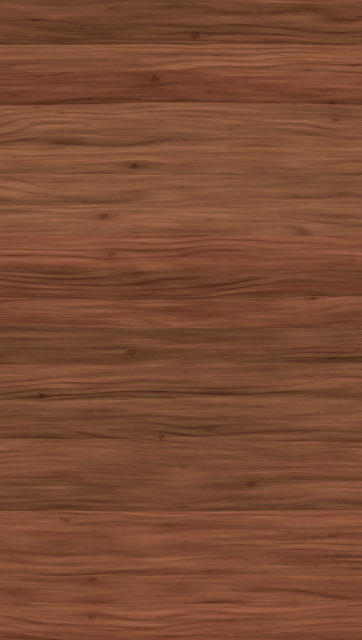
A Shadertoy shader for this texture:

```glsl
#define STRIPS 19.0
#define KNOTS 14
#define RINGS 78.0
#define RING_WAVE 3.2
#define RING_DEPTH 0.62
#define FIBRE_DEPTH 0.62
#define STRIP_CONTRAST 0.75
#define MID_BROWN vec3(0.490, 0.296, 0.204)
#define TONE_STEP vec3(0.140, 0.108, 0.083)
#define RED_SHIFT vec3(0.022, -0.012, -0.006)

float hash(vec2 p) {
    vec3 q = fract(p.xyx * vec3(0.1031, 0.1030, 0.0973));
    q += dot(q, q.yzx + 33.33);
    return fract((q.x + q.y) * q.z);
}

vec2 gradientAt(vec2 cell) {
    float angle = 6.2832 * hash(cell);
    return vec2(cos(angle), sin(angle));
}

float gradientNoise(vec2 p) {
    vec2 i = floor(p), f = p - i;
    vec2 u = f * f * f * (f * (f * 6.0 - 15.0) + 10.0);
    vec2 e = vec2(1.0, 0.0);
    float bottom = mix(dot(gradientAt(i), f),
                       dot(gradientAt(i + e), f - e), u.x);
    float top = mix(dot(gradientAt(i + e.yx), f - e.yx),
                    dot(gradientAt(i + 1.0), f - 1.0), u.x);
    return mix(bottom, top, u.y);
}

// Pushes the grain apart around scattered knots; z is the knot darkness.
vec3 bendAroundKnots(vec2 p, float aspect) {
    vec2 bent = p;
    float dark = 0.0;
    for (int k = 0; k < KNOTS; k++) {
        float n = float(k) + 1.0;
        vec2 centre = vec2(hash(vec2(n, 3.7)) * aspect,
                           (n - 0.2 - 0.6 * hash(vec2(n, 8.1))) / float(KNOTS));
        float size = mix(0.003, 0.006, hash(vec2(n, 5.3)));
        vec2 d = (p - centre) / size;
        float spindle = exp(-dot(d * d, vec2(0.03, 0.16)));
        bent.y -= 0.8 * size * spindle * d.y / (abs(d.y) + 0.5);
        float core = length(d * vec2(0.55, 1.0)) + 0.8 * gradientNoise(d + n * 7.0);
        dark += 0.65 * (1.0 - smoothstep(0.2, 1.3, core)) + 0.25 * spindle;
    }
    return vec3(bent, dark);
}

void mainImage(out vec4 fragColor, in vec2 fragCoord) {
    vec2 uv = fragCoord / iResolution.y;
    float pixel = 1.0 / iResolution.y;
    vec3 knotted = bendAroundKnots(uv, iResolution.x / iResolution.y);
    vec2 p = knotted.xy;
    p.y += 0.008 * gradientNoise(p * vec2(2.5, 9.0));

    // Veneer strips of uneven height, dark at the foot and paler at the top
    float level = p.y * STRIPS + 0.7 * gradientNoise(vec2(1.7, p.y * 11.0));
    float strip = floor(level);
    float rise = level - strip;
    float edge = STRIPS * pixel;
    float own = hash(vec2(strip, 2.0));
    float below = hash(vec2(strip - 1.0, 2.0));
    float fade = smoothstep(0.0, 1.5 * edge, rise);
    float foot = exp(-rise * 6.0) * hash(vec2(strip, 6.0)) * fade;
    float tone = STRIP_CONTRAST * (mix(below, own, fade) - 0.5);
    tone += 0.22 * (rise - 0.5) * fade + 0.11 * (1.0 - fade) - 0.65 * foot;

    // Broad bands and wavering growth rings
    vec2 g = p + vec2(strip * 3.17, 0.0);
    float band = gradientNoise(g * vec2(2.0, 38.0));
    float wave = gradientNoise(g * vec2(2.6, 13.0))
               + 0.25 * gradientNoise(g * vec2(9.0, 32.0) + 4.0);
    float phase = p.y * RINGS + RING_WAVE * wave;
    float ring = pow(0.5 + 0.5 * sin(6.2832 * phase), 3.0);
    float ringMask = smoothstep(-0.15, 0.4, gradientNoise(g * vec2(2.2, 24.0) + 11.0));
    tone += 0.55 * band + RING_DEPTH * ringMask * (0.3 - ring);

    // Long fibres, fine streaks and short dark pores
    vec2 w = p + vec2(0.0, 0.012 * wave);
    float fibre = gradientNoise(w * vec2(5.0, 105.0) + 21.0);
    float streak = gradientNoise(w * vec2(16.0, 230.0) + 37.0);
    float grit = gradientNoise(uv * vec2(90.0, 300.0) + 53.0);
    float pore = smoothstep(0.38, 0.6, gradientNoise(w * vec2(26.0, 190.0) + 71.0));
    tone += FIBRE_DEPTH * (fibre + 0.85 * streak) + 0.2 * grit - 0.5 * pore;
    tone += 0.45 * smoothstep(0.3, 0.55, gradientNoise(w * vec2(6.0, 150.0) + 91.0));
    tone -= knotted.z;

    // Reddish and olive strips share one brown ramp
    float redness = 2.0 * hash(vec2(strip, 9.0)) - 1.0 + 1.2 * band - foot;
    vec3 wood = MID_BROWN + TONE_STEP * clamp(tone, -1.5, 0.9) + 0.6 * RED_SHIFT * redness;
    fragColor = vec4(clamp(wood, 0.0, 1.0), 1.0);
}
```
